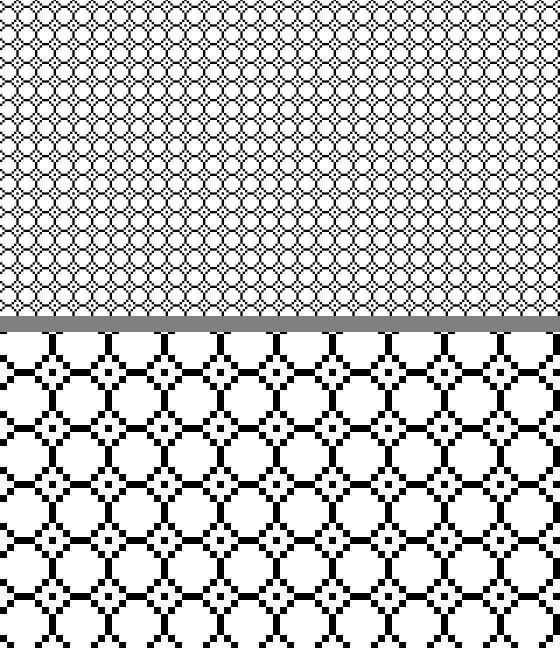
Top: the whole. Bottom: its middle third, enlarged.
Reproduce this pattern procedurally as a Shadertoy shader.

```glsl
// Black stepped lattice on white: dotted diamonds joined by short bars around round cells.
#define GRID_COLUMNS 240.0        // square blocks across the canvas
#define PERIOD 8.0                // blocks per repeat, 30 repeats across
#define NODE_OFFSET vec2(7.0, 4.0) // block holding the first diamond's dot
#define DIAMOND_RADIUS 3.0        // in blocks
#define INK vec3(0.0)
#define PAPER vec3(1.0)

// 1 for an inked block, 0 for a blank one
float blockInk(vec2 block) {
    float halfPeriod = 0.5 * PERIOD;
    vec2 d = abs(mod(block - NODE_OFFSET + halfPeriod, PERIOD) - halfPeriod);
    float steps = d.x + d.y;
    bool dot = steps < 0.5;
    bool diamond = abs(steps - DIAMOND_RADIUS) < 0.5;
    bool bar = min(d.x, d.y) < 0.5 && steps > DIAMOND_RADIUS - 0.5;
    return dot || diamond || bar ? 1.0 : 0.0;
}

// Area coverage of a square footprint that spans up to two blocks per axis
float latticeCoverage(vec2 p, float footprint) {
    vec2 low = p - 0.5 * footprint;
    vec2 block = floor(low);
    vec2 spill = clamp((low + footprint - block - 1.0) / footprint, 0.0, 1.0);
    float lower = mix(blockInk(block), blockInk(block + vec2(1.0, 0.0)), spill.x);
    float upper = mix(blockInk(block + vec2(0.0, 1.0)), blockInk(block + 1.0), spill.x);
    return mix(lower, upper, spill.y);
}

void mainImage(out vec4 fragColor, in vec2 fragCoord) {
    float blocksPerPixel = GRID_COLUMNS / iResolution.x;
    float ink = latticeCoverage(fragCoord * blocksPerPixel, blocksPerPixel);
    fragColor = vec4(mix(PAPER, INK, ink), 1.0);
}
```
